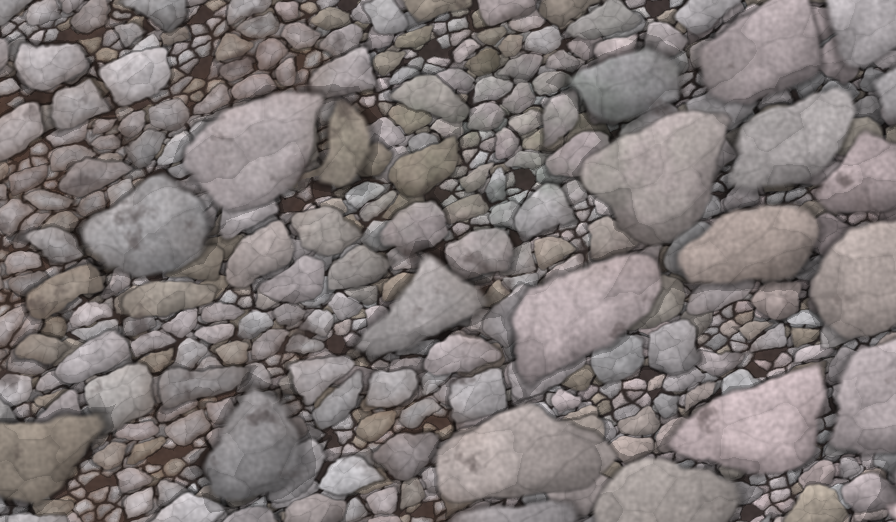
Write a WebGL 2 fragment shader that draws this texture.

```glsl
#version 300 es
precision highp float;
// Weathered quartz rock: tilted, angular grains of four sizes lie over dark crevices.
// Each layer is a warped cell pattern with rounded borders; grains get facets, a lit
// rim and a contact shadow, then rust, lichen and fine mineral grit tint the surface.

uniform vec2 u_resolution;
out vec4 fragColor;

const mat2 TILT = mat2(0.92, 0.39, -0.39, 0.92);
const vec2 STRETCH = vec2(1.3, 0.85);
const vec2 LIGHT = vec2(-0.35, 0.94);
const vec3 GREY = vec3(0.60, 0.595, 0.605);
const vec3 PALE = vec3(0.76, 0.76, 0.775);
const vec3 ROSE = vec3(0.76, 0.685, 0.695);
const vec3 TAN = vec3(0.61, 0.56, 0.50);
const vec3 RUST = vec3(0.38, 0.27, 0.21);
const vec3 LICHEN = vec3(0.47, 0.50, 0.47);
const vec3 CREVICE = vec3(0.24, 0.205, 0.20);

struct Cell { vec2 id; vec2 toCentre; float border; };

vec3 hash(vec2 p) {
    vec3 h = fract(p.xyx * vec3(0.1031, 0.1030, 0.0973));
    h += dot(h, h.yxz + 33.33);
    return fract((h.xxy + h.yzz) * h.zyx);
}

float gradientNoise(vec2 p) {
    vec2 i = floor(p), f = p - i;
    vec2 u = f * f * f * (f * (f * 6.0 - 15.0) + 10.0);
    vec2 e = vec2(0.0, 1.0);
    float a = dot(hash(i).xy * 2.0 - 1.0, f);
    float b = dot(hash(i + e.yx).xy * 2.0 - 1.0, f - e.yx);
    float c = dot(hash(i + e.xy).xy * 2.0 - 1.0, f - e.xy);
    float d = dot(hash(i + e.yy).xy * 2.0 - 1.0, f - e.yy);
    return mix(mix(a, b, u.x), mix(c, d, u.x), u.y);
}

float fbm(vec2 p) {
    float sum = 0.0, gain = 1.0;
    for (int i = 0; i < 4; i++) {
        sum += gain * gradientNoise(p);
        p = TILT * p * 2.1 + 17.3;
        gain *= 0.5;
    }
    return sum;
}

// Nearest cell, with a soft minimum over its borders to round the corners.
Cell findCell(vec2 q, float seed) {
    vec2 base = floor(q);
    Cell cell = Cell(base, vec2(0.0), 0.0);
    float nearest = 9.0;
    for (int k = 0; k < 9; k++) {
        vec2 id = base + vec2(k % 3 - 1, k / 3 - 1);
        vec2 r = id + 0.1 + 0.8 * hash(id + seed).xy - q;
        if (dot(r, r) < nearest) {
            nearest = dot(r, r);
            cell.id = id;
            cell.toCentre = r;
        }
    }
    float sum = 1e-6;
    for (int k = 0; k < 25; k++) {
        vec2 id = cell.id + vec2(k % 5 - 2, k / 5 - 2);
        if (id == cell.id) continue;
        vec2 r = id + 0.1 + 0.8 * hash(id + seed).xy - q;
        float d = dot(0.5 * (r + cell.toCentre), normalize(r - cell.toCentre));
        sum += exp(-18.0 * d);
    }
    cell.border = -log(sum) / 18.0;
    return cell;
}

vec3 quartzColor(vec3 rnd, float rosy) {
    vec3 color = mix(GREY, PALE, rnd.x);
    color = mix(color, ROSE, rosy * rnd.y);
    return mix(color, TAN, 0.8 * smoothstep(0.6, 1.0, rnd.z));
}

// Large grains gather on the right and thin out towards the upper left.
float largeGrainShare(vec2 uv) {
    return 0.22 + 0.5 * smoothstep(0.3, 0.7, uv.x) - 0.22 * smoothstep(0.55, 0.95, uv.y);
}

// Draws one layer of grains over the colour beneath.
vec3 addGrains(vec3 under, vec2 p, float size, float share, float slope, float stain, float seed) {
    vec2 warp = vec2(fbm(p * 0.9 / size + seed), fbm(p * 0.9 / size - seed));
    vec2 q = (p * TILT) / (size * STRETCH) + 0.22 * warp;
    Cell cell = findCell(q, seed);
    vec3 rnd = hash(cell.id + seed + 71.0), tint = hash(cell.id - seed + 131.0);
    vec2 centre = p + TILT * (cell.toCentre * size * STRETCH);
    vec2 uv = centre * vec2(u_resolution.y / u_resolution.x, 1.0);
    float present = step(rnd.x, share + slope * (largeGrainShare(uv) - 0.4));

    float inset = 0.025 + 0.07 * rnd.y;
    float blur = max(0.035, 1.2 / (u_resolution.y * size));
    float mask = present * smoothstep(inset - blur, inset + blur, cell.border);
    float shadow = present * mix(0.45, 1.0, smoothstep(0.0, inset, cell.border));

    // Broken inner faces, a tilted main face and a rim lit from above.
    Cell facet = findCell(q * 2.7 + 0.5 * warp.yx, seed + 9.0);
    vec2 away = -(TILT * cell.toCentre);
    float rim = 1.0 - smoothstep(0.0, 0.3, cell.border - inset);
    float light = 0.93 + 0.16 * (rnd.z - 0.5) + 0.15 * (hash(facet.id + seed).z - 0.5);
    light += 0.16 * dot(away, LIGHT) + 0.14 * rim * dot(normalize(away + 1e-4), LIGHT);
    light -= 0.07 * (1.0 - smoothstep(0.0, 0.09, facet.border)) + 0.09 * rim;

    vec3 color = quartzColor(tint, 0.35 + 0.6 * uv.x) * light;
    color = mix(color, RUST, stain * (0.3 + 0.5 * rim));
    return mix(under * (1.0 - 0.5 * shadow), color, mask);
}

void main() {
    vec2 p = gl_FragCoord.xy / u_resolution.y;
    vec2 uv = gl_FragCoord.xy / u_resolution;

    // Broad weathering: rust on the left, one lichen area above the middle.
    float stain = smoothstep(-0.15, 0.7, fbm(p * 3.2 + 4.0) + 0.38 - 0.6 * uv.x);
    vec2 spot = (uv - vec2(0.57, 0.74)) * vec2(5.0, 4.5);
    float lichen = exp(-dot(spot, spot)) * smoothstep(-0.35, 0.4, fbm(p * 9.0));

    // Grains from fine debris up to large crystals.
    vec3 color = mix(CREVICE, RUST, 0.5 * stain);
    color = addGrains(color, p, 0.028, 0.85, 0.0, 0.75 * stain, 3.0);
    color = addGrains(color, p, 0.055, 0.74, 0.0, 0.50 * stain, 23.0);
    color = addGrains(color, p, 0.095, 0.56, 0.2, 0.32 * stain, 47.0);
    color = addGrains(color, p, 0.205, 0.42, 1.0, 0.20 * stain, 89.0);

    // Surface tints, pits and fine grit.
    color = mix(color, color * LICHEN * 1.75, 0.8 * lichen);
    float pits = smoothstep(0.35, 0.75, fbm(p * 13.0 + 40.0) + 0.25 * stain);
    color = mix(color, CREVICE, 0.5 * pits);
    color *= 1.0 + 0.13 * fbm(p * 24.0) + 0.15 * gradientNoise(p * 95.0);
    fragColor = vec4(clamp(color, 0.0, 1.0), 1.0);
}
```
